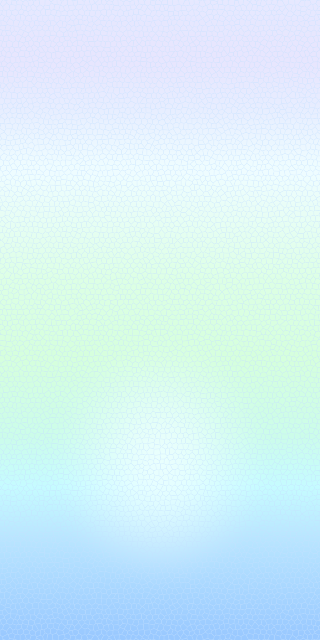
Give the GLSL for this background, as a WebGL 1 fragment shader.

```glsl
precision highp float;

uniform vec2 u_resolution;

const vec2 CELL_GRID = vec2(58.0, 62.0);
const float JITTER = 0.62;
const float LINE_HALF_WIDTH = 0.00085;

const vec3 LILAC = vec3(0.902, 0.912, 1.0);
const vec3 LAVENDER = vec3(0.905, 0.900, 0.995);
const vec3 PERIWINKLE = vec3(0.905, 0.930, 1.0);
const vec3 ICE = vec3(0.935, 0.990, 1.0);
const vec3 MINT = vec3(0.865, 1.0, 0.895);
const vec3 GREEN = vec3(0.838, 1.0, 0.865);
const vec3 SEAFOAM = vec3(0.800, 0.990, 0.915);
const vec3 AQUA = vec3(0.775, 0.985, 1.0);
const vec3 SKY = vec3(0.725, 0.900, 1.0);
const vec3 BLUE = vec3(0.605, 0.790, 1.0);
const vec3 GLOW = vec3(0.935, 1.0, 1.0);
const vec3 LINE = vec3(0.770, 0.880, 1.0);

vec2 hash2(vec2 p) {
  vec2 q = vec2(dot(p, vec2(127.1, 311.7)), dot(p, vec2(269.5, 183.3)));
  return fract(sin(q) * 43758.55);
}

// Jittered seed on a staggered grid, in canvas widths
vec2 seedPoint(vec2 cell, vec2 grid, float jitter) {
  float stagger = 0.5 * mod(cell.y, 2.0) - 0.25;
  vec2 offset = vec2(0.5 + stagger, 0.5) + jitter * (hash2(cell) - 0.5);
  return (cell + offset) / grid;
}

// Distance from p to the closest edge of its Voronoi cell
float cellEdgeDistance(vec2 p, vec2 grid, float jitter) {
  vec2 base = floor(p * grid);
  vec2 homeCell = base;
  vec2 toHome = vec2(0.0);
  float nearest = 8.0;
  for (int j = -1; j <= 1; j++) {
    for (int i = -1; i <= 1; i++) {
      vec2 cell = base + vec2(float(i), float(j));
      vec2 toSeed = seedPoint(cell, grid, jitter) - p;
      float d = dot(toSeed, toSeed);
      if (d < nearest) {
        nearest = d;
        toHome = toSeed;
        homeCell = cell;
      }
    }
  }
  float edge = 8.0;
  for (int j = -2; j <= 2; j++) {
    for (int i = -2; i <= 2; i++) {
      if (i != 0 || j != 0) {
        vec2 cell = homeCell + vec2(float(i), float(j));
        vec2 toSeed = seedPoint(cell, grid, jitter) - p;
        edge = min(edge, dot(0.5 * (toHome + toSeed), normalize(toSeed - toHome)));
      }
    }
  }
  return edge;
}

// Blends into the next colour between two heights
vec3 blendTo(vec3 below, vec3 above, float from, float to, float y) {
  return mix(below, above, clamp((y - from) / (to - from), 0.0, 1.0));
}

vec3 skyGradient(float y) {
  vec3 color = blendTo(BLUE, SKY, 0.01, 0.16, y);
  color = blendTo(color, AQUA, 0.16, 0.24, y);
  color = blendTo(color, SEAFOAM, 0.24, 0.32, y);
  color = blendTo(color, GREEN, 0.32, 0.44, y);
  color = blendTo(color, MINT, 0.44, 0.56, y);
  color = blendTo(color, ICE, 0.56, 0.73, y);
  color = blendTo(color, PERIWINKLE, 0.74, 0.83, y);
  color = blendTo(color, LAVENDER, 0.83, 0.90, y);
  return blendTo(color, LILAC, 0.92, 1.0, y);
}

// Soft elliptical falloff, 1 at the centre and 0 at the rim
float softEllipse(vec2 uv, vec2 center, vec2 radius) {
  return 1.0 - smoothstep(0.0, 1.0, length((uv - center) / radius));
}

void main() {
  vec2 uv = gl_FragCoord.xy / u_resolution;

  // Vertical bands and the pale light in the lower half
  vec3 color = skyGradient(uv.y);
  color = mix(color, GLOW, 0.85 * softEllipse(uv, vec2(0.5, 0.28), vec2(0.37, 0.215)));

  // Fine mosaic of cell outlines
  float pixel = 1.0 / u_resolution.x;
  float edge = cellEdgeDistance(gl_FragCoord.xy * pixel, CELL_GRID, JITTER);
  float soft = 0.6 * pixel;
  float line = 1.0 - smoothstep(LINE_HALF_WIDTH - soft, LINE_HALF_WIDTH + soft, edge);
  color = mix(color, LINE, 0.56 * line);

  gl_FragColor = vec4(color, 1.0);
}
```
